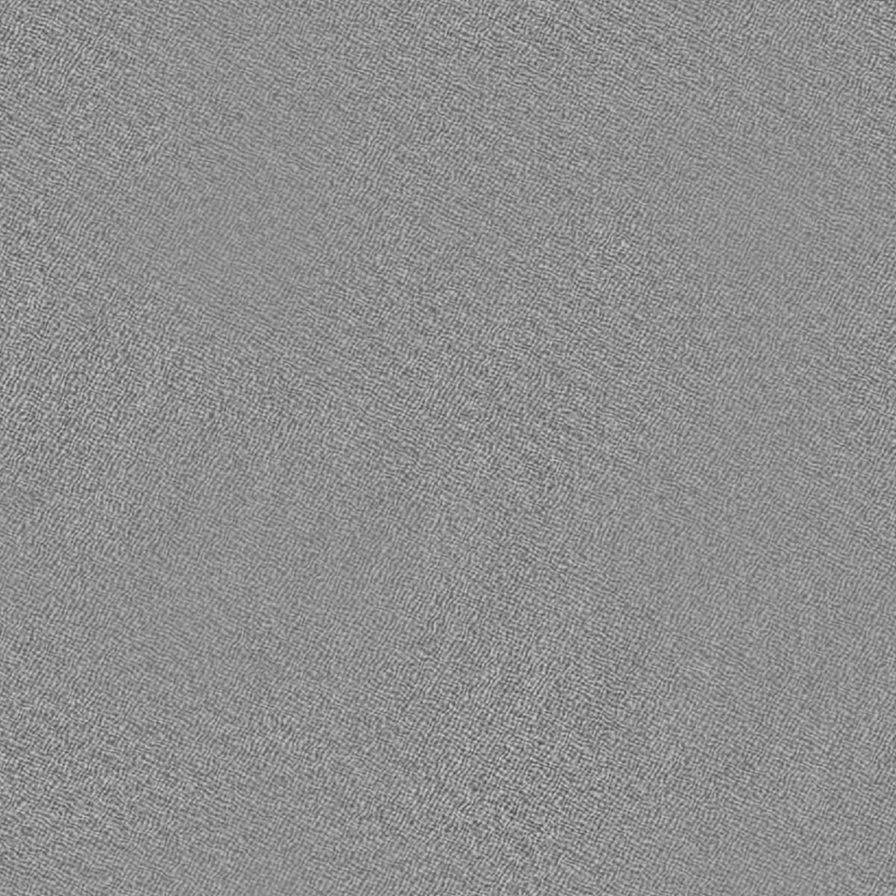
Write a Shadertoy shader that draws this texture.

```glsl
const float TAU = 6.2831853;
const float MID_GREY = 0.56;
const float TWILL_ANGLE = 1.07;
const float STITCH_ANGLE = -0.45;

float hash(vec2 cell) {
    return fract(sin(dot(cell, vec2(127.1, 311.7))) * 43758.5453);
}

float valueNoise(vec2 p) {
    vec2 cell = floor(p);
    vec2 f = fract(p);
    vec2 blend = f * f * (3.0 - 2.0 * f);
    float low = mix(hash(cell), hash(cell + vec2(1.0, 0.0)), blend.x);
    float high = mix(hash(cell + vec2(0.0, 1.0)), hash(cell + 1.0), blend.x);
    return mix(low, high, blend.y);
}

// Noise from -1 to 1
float signedNoise(vec2 p) {
    return 2.0 * valueNoise(p) - 1.0;
}

// Parallel threads at a given angle, with a wandering phase
float threads(vec2 uv, float angle, float count, float wander) {
    vec2 across = vec2(sin(angle), -cos(angle));
    return sin(TAU * (dot(uv, across) * count + wander));
}

// Broad worn bands where the weave fades, broken up by soft blotches
float weaveContrast(vec2 uv) {
    float columns = cos(TAU * (uv.x - 0.56) / 0.58);
    float rows = cos(TAU * (uv.y - 0.575) / 0.45);
    float blotches = signedNoise(uv * 7.0) + 0.6 * signedNoise(uv * vec2(13.0, 24.0) + 31.0);
    return clamp(1.08 + 0.18 * columns + 0.12 * rows + 0.16 * blotches, 0.6, 1.5);
}

// Steep twill and shallow stitches that take turns, plus fibre grain
float weave(vec2 uv) {
    float twillWander = 0.4 * signedNoise(uv * 105.0) + 0.2 * signedNoise(uv * 22.0 + 9.0);
    float stitchWander = 0.45 * signedNoise(uv * vec2(85.0, 120.0) + 57.0);
    float steep = threads(uv, TWILL_ANGLE, 178.0, twillWander);
    float stitch = threads(uv, STITCH_ANGLE, 178.0, stitchWander);
    float balance = 0.45 * signedNoise(uv * 90.0 + 23.0) + 0.25 * signedNoise(uv * 12.0 + 67.0);
    float lines = 0.057 * steep * (1.0 + balance) + 0.050 * stitch * (1.0 - balance);
    float grain = signedNoise(uv * vec2(410.0, 430.0) + 17.0);
    float slubs = signedNoise(uv * vec2(75.0, 260.0) + 83.0);
    return lines + 0.095 * grain + 0.014 * slubs;
}

void mainImage(out vec4 fragColor, in vec2 fragCoord) {
    vec2 uv = fragCoord / iResolution.y;
    float grey = MID_GREY + weaveContrast(uv) * weave(uv);
    fragColor = vec4(vec3(clamp(grey, 0.0, 1.0)), 1.0);
}
```
